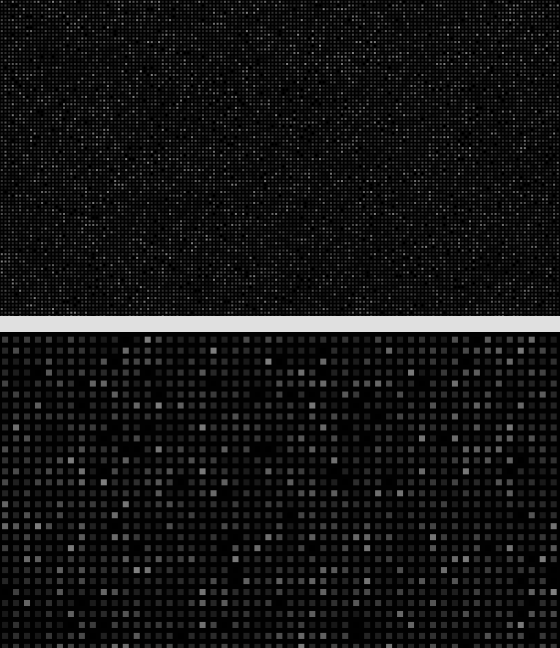
Top: the whole. Bottom: its middle third, enlarged.
Write a WebGL 2 fragment shader that draws this pattern.

```glsl
#version 300 es
precision highp float;

uniform vec2 u_resolution;
out vec4 fragColor;

const float ROWS = 86.4;          // cells per canvas height
const float DOT_HALF = 0.275;     // half side of a dot, in cells
const float DEAD_SHARE = 0.04;    // share of unlit dots
const vec3 BACKGROUND = vec3(0.005);
const vec3 DOT_TINT = vec3(1.0);

float hash(vec2 p, float seed) {
    vec3 q = fract(vec3(p.xyx) * 0.1031 + seed * 0.137);
    q += dot(q, q.yzx + 33.33);
    return fract((q.x + q.y) * q.z);
}

float valueNoise(vec2 p, float seed) {
    vec2 i = floor(p);
    vec2 f = fract(p);
    f = f * f * (3.0 - 2.0 * f);
    float low = mix(hash(i, seed), hash(i + vec2(1.0, 0.0), seed), f.x);
    float high = mix(hash(i + vec2(0.0, 1.0), seed), hash(i + vec2(1.0), seed), f.x);
    return mix(low, high, f.y);
}

// Box-filtered coverage of a centred square
float squareCoverage(vec2 p, float halfSide, float pixel) {
    vec2 upper = min(p + 0.5 * pixel, vec2(halfSide));
    vec2 lower = max(p - 0.5 * pixel, vec2(-halfSide));
    vec2 overlap = max(upper - lower, 0.0) / pixel;
    return overlap.x * overlap.y;
}

// Even grey dots, a few bright ones, with faint brighter patches
float dotBrightness(vec2 cell, float deadShare) {
    float level = hash(cell, 1.0);
    float glow = 0.09 + 0.14 * level + 0.27 * pow(level, 8.0);
    float patches = mix(0.9, 1.1, valueNoise(cell / 14.0, 2.0));
    float lit = step(deadShare, hash(cell, 3.0));
    return glow * patches * lit;
}

void main() {
    // Cells are counted from the upper left corner
    vec2 fromTop = vec2(gl_FragCoord.x, u_resolution.y - gl_FragCoord.y);
    vec2 grid = fromTop / u_resolution.y * ROWS;
    float pixel = ROWS / u_resolution.y;

    vec2 cell = floor(grid);
    vec2 local = fract(grid) - 0.5;

    float coverage = squareCoverage(local, DOT_HALF, pixel);
    vec3 dotColor = DOT_TINT * dotBrightness(cell, DEAD_SHARE);
    fragColor = vec4(mix(BACKGROUND, dotColor, coverage), 1.0);
}
```
